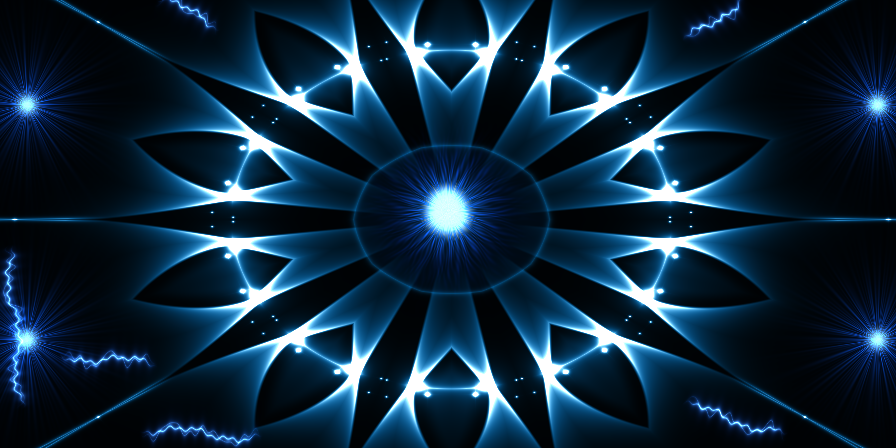
Reproduce this background procedurally as a Shadertoy shader.

```glsl
// A glowing ten-fold flower mandala, stretched sideways, around a furry plasma core.
// The plane is folded into one sector holding a petal and a dark blade; glows come
// from their distances. Ray stars and electric arcs fill the margins.

const float PI = 3.14159265;

// Fine radial hairs: integer frequencies keep the circle seamless
float hairs(float angle, float r) {
    float s = sin(angle * 29.0 + 2.0 * sin(angle * 7.0 + r * 30.0) + r * 24.0);
    s += sin(angle * 53.0 + 3.0 * sin(angle * 11.0 - r * 50.0) - r * 43.0);
    s += sin(angle * 97.0 + 2.0 * sin(angle * 17.0 + r * 70.0));
    return 0.5 + s / 6.0;
}

float spark(vec2 p, float size) {
    p = abs(p) / size;
    return exp(-3.0 * (sqrt(p.x) + sqrt(p.y))) * 2.0 + exp(-dot(p, p) * 4.0);
}

// Jagged glowing filament from a to b, with a fainter stray strand
float bolt(vec2 p, vec2 a, vec2 b, float phase) {
    vec2 dir = normalize(b - a);
    float along = dot(p - a, dir), len = length(b - a);
    float side = dot(p - a, vec2(-dir.y, dir.x));
    float ends = smoothstep(-0.015, 0.03, along) * smoothstep(len + 0.015, len - 0.03, along);
    float bend = 0.009 * sin(along * 31.0 + phase) + 0.004 * sin(along * 97.0 + phase * 3.0)
               + 0.003 * sin(along * 263.0 + phase * 5.0);
    float stray = 0.012 * sin(along * 71.0 + phase * 2.0) + 0.005 * sin(along * 211.0);
    float d = abs(side - bend);
    float light = 0.0045 / (d + 0.003) * exp(-d * 50.0);
    d = abs(side - bend - stray);
    light += 0.0012 / (d + 0.002) * exp(-d * 60.0);
    return light * ends;
}

// Black through saturated blue to white
vec3 glowColor(float l) {
    return l * vec3(0.01, 0.50, 0.84) + pow(l, 5.0) * vec3(0.42, 0.28, 0.15);
}

vec3 mandala(vec2 q) {
    float r = length(q);
    float a = mod(atan(q.x, q.y) + PI / 10.0, PI / 5.0) - PI / 10.0;
    float b = PI / 10.0 - abs(a);
    vec2 u = r * vec2(cos(a), abs(sin(a)));   // along and across the petal
    vec2 v = r * vec2(cos(b), sin(b));        // along and across the blade

    // Petal with a pointed inner V, and spindle-shaped blade
    float bulge = (u.x - 0.40) / 0.177;
    float petalWidth = min((u.x - 0.286) * 0.70, 0.066 * (1.0 - bulge * bulge));
    float petal = (u.y - petalWidth) * 0.82;
    float outer = 0.045 * pow(max(0.64 - v.x, 0.0) / 0.265, 1.4);
    float blade = v.y - min(0.02 + 0.122 * (v.x - 0.17), outer);
    float d = min(petal, blade);

    // Edge glow, strongest on the ring of nodes, over a broad halo
    float ring = (r - 0.385) / 0.13;
    float halo = exp(-ring * ring);
    float fade = smoothstep(0.76, 0.44, r);
    float e = max(d, 0.0);
    float light = (0.25 + 0.75 * halo) * (0.80 * exp(-e / 0.05) + 0.50 * exp(-e / 0.005));
    light = (light + 0.16 * halo) * fade * smoothstep(-0.004, 0.002, d);
    light += 0.13 * smoothstep(0.008, 0.035, -petal) * smoothstep(0.62, 0.40, r);

    // Ring arc, bright nodes and small sparks
    float arc = abs(r - 0.378);
    float insidePetal = smoothstep(0.02, 0.06, v.y);
    light += (0.5 * exp(-arc / 0.005) + 0.28 * exp(-arc / 0.02)) * insidePetal;
    vec2 node = u - 0.375 * vec2(cos(0.16), sin(0.16));
    light += 1.1 * exp(-dot(node, node) / 0.00025) + 0.55 * exp(-length(node) / 0.03);
    light += spark(u - vec2(0.391, 0.041), 0.012);
    light += spark(v - vec2(0.411, 0.016), 0.005) + spark(v - vec2(0.375, 0.005), 0.005);

    // Crossing beams past the blade tips
    float beam = abs(v.y - abs(0.025 * (v.x - 0.75)));
    light += 0.8 * exp(-beam / 0.0025) * smoothstep(0.58, 0.68, v.x);
    light += 0.5 * spark(v - vec2(0.75, 0.0), 0.008);
    vec3 color = glowColor(min(light, 1.25));

    // Central lens with a faceted rim
    float lens = mix(r, u.x, 0.4) - 0.165;
    vec3 lensColor = vec3(0.0, 0.03, 0.06) + 0.4 * color * smoothstep(-0.07, 0.0, lens);
    color = mix(lensColor, color, smoothstep(-0.002, 0.002, lens));
    return color + vec3(0.01, 0.20, 0.32) * exp(-abs(lens) / 0.0035);
}

void mainImage(out vec4 fragColor, in vec2 fragCoord) {
    vec2 p = fragCoord / iResolution.xy * vec2(2.0, 1.0);
    vec3 color = vec3(0.0, 0.008, 0.015) + mandala((p - vec2(1.008, 0.51)) / vec2(1.3, 1.0));

    // Plasma core: blue fur, then a rough white heart
    vec2 c = p - vec2(0.999, 0.528);
    float r = length(c), angle = atan(c.y, c.x);
    float fur = hairs(angle, r);
    color += vec3(0.01, 0.17, 0.80) * exp(-pow(r / 0.092, 2.0)) * (0.1 + 1.5 * fur * fur);
    color += vec3(0.15, 0.60, 0.75) * exp(-pow(r / 0.062, 2.0)) * (0.2 + fur);
    float heart = r + 0.003 * sin(angle * 2.0 + 1.0) + 0.002 * sin(angle * 3.0);
    heart += 0.022 * (fur - 0.5);
    color += vec3(0.75, 0.85, 0.85) * smoothstep(0.064, 0.030, heart);

    // Ray stars near the four corners
    for (int i = 0; i < 4; i++) {
        vec2 s = p - vec2(i % 2 == 0 ? 0.061 : 1.959, i < 2 ? 0.766 : 0.242);
        float sr = length(s);
        float rays = pow(hairs(atan(s.y, s.x) + float(i), 0.0), 2.0);
        color += vec3(0.05, 0.36, 1.0) * exp(-sr / 0.045) * (0.2 + 2.2 * rays);
        color += vec3(0.7, 0.95, 1.0) * exp(-sr * sr / 0.0004);
    }

    // Electric arcs
    vec4 arcs[6] = vec4[6](
        vec4(0.365, 1.0, 0.482, 0.943), vec4(1.536, 0.914, 1.654, 1.0),
        vec4(0.143, 0.206, 0.339, 0.188), vec4(0.326, 0.042, 0.573, 0.023),
        vec4(1.536, 0.094, 1.745, 0.031), vec4(0.02, 0.44, 0.047, 0.10));
    for (int i = 0; i < 6; i++) {
        float l = bolt(p, arcs[i].xy, arcs[i].zw, float(i) * 1.7);
        color += l * vec3(0.04, 0.30, 0.85) + l * l * vec3(0.25, 0.28, 0.1);
    }
    fragColor = vec4(clamp(color, 0.0, 1.0), 1.0);
}
```
